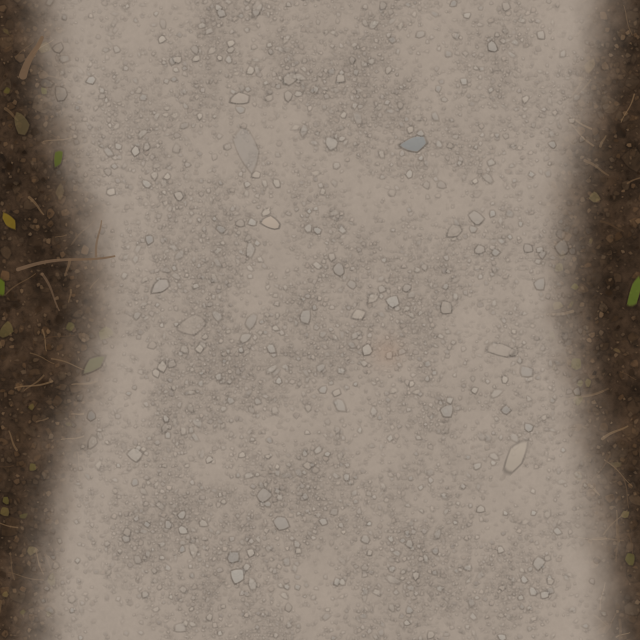
Give the GLSL for this texture, as a Shadertoy shader.

```glsl
// A pale gravel track between two dark verges of leaf litter and twigs.

vec4 hash4(vec2 p) {
    vec4 q = fract(p.xyxy * vec4(.1031, .1030, .0973, .1099));
    q += dot(q, q.wzxy + 33.33);
    return fract((q.xxyz + q.yzzw) * q.zywx);
}

mat2 rotate(float a) {
    return mat2(cos(a), -sin(a), sin(a), cos(a));
}

float softness() {
    return max(1. / iResolution.y, .0013);
}

// Layered sines, roughly -1 to 1
float sines(vec2 p) {
    float sum = 0., gain = .5;
    for (int i = 0; i < 5; i++) {
        p = rotate(.9) * p * 1.7 + 2.3;
        sum += gain * sin(p.x + 1.3 * sin(p.y)) * cos(p.y * .8 + sin(p.x * .7));
        gain *= .72;
    }
    return sum;
}

// Irregular chip with worn corners
float chipDistance(vec2 p, vec2 size, float seed) {
    float d = -1.;
    for (int i = 0; i < 6; i++) {
        float k = float(i);
        float a = 1.047 * (k + .35 * sin(seed * 71. + k * 3.7));
        d = max(d, dot(p / size, vec2(cos(a), sin(a))) - .82 - .18 * sin(seed * 43. + k * 2.4));
    }
    return mix(d, length(p / size) - .9, .35) * min(size.x, size.y);
}

// One chip with a thin rim, shaded below and lit above
vec3 paintChip(vec3 col, vec2 p, vec2 size, float angle, float seed, vec3 tint, float alpha) {
    float s = softness();
    float d = chipDistance(rotate(angle) * p, size, seed);
    float rim = smoothstep(s * 1.6, 0., abs(d - s * .5));
    float large = smoothstep(.0015, .008, size.y);
    float slope = clamp(p.y / size.y, -1., 1.);
    col *= 1. - mix(.1, .2, large) * alpha * rim * (1. - .4 * slope);
    return mix(col, tint * (1. + .03 * slope), alpha * smoothstep(s * .6, -s, d));
}

// Gravel gathers in clumps and thins out toward the verges
float clumping(vec2 p) {
    float middle = smoothstep(.1, .25, p.x) * smoothstep(.92, .76, p.x);
    return clamp(.5 + .6 * sines(p * 9.), .12, 1.) * mix(.35, 1., middle);
}

// Jittered grid of chips; a high amount fills every cell
vec3 scatter(vec3 col, vec2 uv, float count, float amount, vec3 low, vec3 high, float alpha) {
    vec2 base = floor(uv * count);
    for (int j = -1; j <= 1; j++)
    for (int i = -1; i <= 1; i++) {
        vec2 cell = base + vec2(i, j);
        vec4 h = hash4(cell + count * 1.7);
        vec4 g = hash4(cell.yx + count * 3.1 + 19.);
        vec2 centre = (cell + .15 + .7 * h.yz) / count;
        if (h.x > amount * clumping(centre)) continue;
        vec2 size = mix(.2, .48, g.x * g.x) * vec2(1., mix(.5, 1., g.y)) / count;
        vec3 tint = mix(low, high, g.z) + vec3(-.025, 0., .02) * (h.w - .4);
        col = paintChip(col, uv - centre, size, h.w * 6.28, g.w, tint, alpha * mix(.45, 1., g.y));
    }
    return col;
}

// Tapered, slightly bowed stick
float stick(vec2 p, vec2 a, vec2 b, float width) {
    vec2 along = b - a;
    float t = clamp(dot(p - a, along) / dot(along, along), 0., 1.);
    vec2 bow = vec2(-along.y, along.x) * .03 * sin(t * 5.);
    float d = length(p - a - along * t - bow) - width * (1. - .6 * t);
    return smoothstep(softness(), -softness() * .5, d);
}

vec3 verge(vec2 uv) {
    vec3 col = vec3(.235, .18, .135) * (1. + .3 * sines(uv * 24.) + .12 * sines(uv * 110.));
    col = scatter(col, uv, 26., 9., vec3(.15, .11, .08), vec3(.38, .30, .22), .5);
    col = scatter(col, uv, 47., 9., vec3(.11, .08, .055), vec3(.42, .31, .21), .65);
    col = scatter(col, uv, 95., 9., vec3(.10, .07, .05), vec3(.46, .36, .26), .7);
    col = scatter(col, uv, 34., .6, vec3(.32, .31, .14), vec3(.48, .39, .25), .7);
    // Loose twigs on both sides
    for (int i = 0; i < 80; i++) {
        vec4 h = hash4(vec2(i, 7.3));
        vec4 g = hash4(vec2(i, 51.7));
        vec2 a = vec2(i % 2 == 0 ? h.x * .15 : 1. - h.x * .13, h.y);
        vec2 b = a + (.015 + .05 * g.x) * vec2(cos(h.z * 6.28), sin(h.z * 6.28));
        vec3 bark = mix(vec3(.27, .20, .14), vec3(.48, .38, .27), g.y);
        col = mix(col, bark, .7 * stick(uv, a, b, .0006 + .0018 * h.w * h.w));
    }
    return col;
}

vec3 track(vec2 uv) {
    vec3 col = vec3(.642, .59, .54) * (1. + .02 * sines(uv * 14.) + .018 * sines(uv * 170.));
    col *= 1. - .045 * clumping(uv);
    // Grit up to large stones
    col = scatter(col, uv, 190., .9, vec3(.53, .48, .44), vec3(.71, .66, .61), .5);
    col = scatter(col, uv, 115., .85, vec3(.57, .52, .48), vec3(.71, .66, .61), .65);
    col = scatter(col, uv, 68., .55, vec3(.60, .56, .52), vec3(.71, .67, .62), .75);
    col = scatter(col, uv, 37., .25, vec3(.61, .57, .53), vec3(.70, .66, .61), .8);
    // Distinct slabs and stones
    col = paintChip(col, uv - vec2(.647, .775), vec2(.020, .013), .3, .31, vec3(.54, .54, .53), .9);
    col = paintChip(col, uv - vec2(.423, .652), vec2(.014, .010), -.2, .62, vec3(.68, .62, .56), .95);
    col = paintChip(col, uv - vec2(.375, .846), vec2(.014, .010), .1, .17, vec3(.66, .61, .56), .8);
    col = paintChip(col, uv - vec2(.386, .768), vec2(.020, .034), .3, .83, vec3(.60, .57, .54), .4);
    col = paintChip(col, uv - vec2(.251, .553), vec2(.015, .010), .4, .44, vec3(.64, .60, .56), .8);
    col = paintChip(col, uv - vec2(.300, .492), vec2(.024, .015), .2, .73, vec3(.64, .59, .54), .5);
    col = paintChip(col, uv - vec2(.782, .453), vec2(.024, .010), -.3, .25, vec3(.65, .60, .55), .65);
    col = paintChip(col, uv - vec2(.807, .288), vec2(.034, .012), 1., .55, vec3(.67, .62, .56), .7);
    return mix(col, vec3(.65, .53, .45), .3 * exp(-1800. * dot(uv - vec2(.605, .45), uv - vec2(.605, .45))));
}

void mainImage(out vec4 fragColor, in vec2 fragCoord) {
    vec2 uv = fragCoord / iResolution.xy;

    // Both verges bulge inward near mid height
    float left = .068 + .093 * exp(-pow((uv.y - .53) / .27, 2.));
    float right = .952 - .077 * exp(-pow((uv.y - .58) / .33, 2.));
    float inside = min(uv.x - left, right - uv.x) + .008 * sines(uv * 22.);
    vec3 col = mix(verge(uv), track(uv), smoothstep(-.08, .05, inside));

    // Pale sticks crossing the left verge
    vec3 wood = vec3(.44, .35, .27);
    col = mix(col, wood, .8 * stick(uv, vec2(.028, .579), vec2(.178, .604), .0026));
    col = mix(col, wood, .6 * stick(uv, vec2(.150, .600), vec2(.157, .655), .0016));
    col = mix(col, wood, .6 * stick(uv, vec2(.066, .572), vec2(.094, .516), .0018));
    col = mix(col, wood, .85 * stick(uv, vec2(.036, .882), vec2(.064, .942), .0060));

    // Green and yellow leaves
    col = paintChip(col, uv - vec2(.091, .752), vec2(.008, .015), -.2, .4, vec3(.32, .36, .14), .8);
    col = paintChip(col, uv - vec2(.992, .542), vec2(.010, .028), -.2, .7, vec3(.34, .40, .15), .85);
    col = paintChip(col, uv - vec2(.014, .655), vec2(.009, .016), .5, .2, vec3(.50, .41, .13), .75);
    col = paintChip(col, uv - vec2(.001, .551), vec2(.007, .017), .1, .6, vec3(.34, .40, .12), .8);
    col = paintChip(col, uv - vec2(.146, .430), vec2(.021, .010), .7, .9, vec3(.48, .46, .37), .7);
    col = paintChip(col, uv - vec2(.034, .806), vec2(.014, .018), .4, .1, vec3(.36, .31, .21), .7);

    fragColor = vec4(clamp(col, 0., 1.), 1.);
}
```
